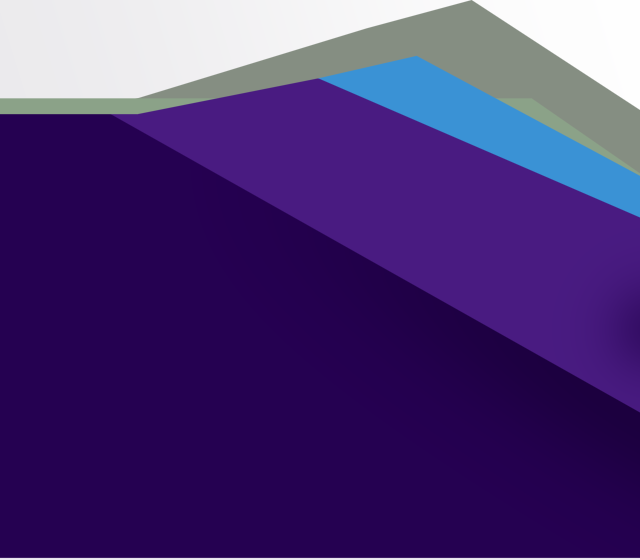
A WebGL 2 fragment shader for this background:

```glsl
#version 300 es
precision highp float;
// Layered angular panels: a pale backdrop, grey-green peaks, a blue facet
// and a violet slope over a deep indigo ground. Each panel is an overlap of
// half planes, painted back to front with soft shadows along the slope.

uniform vec2 u_resolution;
out vec4 fragColor;

// Signed distance to the line a-b, positive below it (y points down)
float below(vec2 p, vec2 a, vec2 b) {
    vec2 along = normalize(b - a);
    return dot(p - a, vec2(-along.y, along.x));
}

// Antialiased coverage of a half plane or a combination of them
float cover(float dist) {
    float softness = 5.0 / u_resolution.y;
    return smoothstep(-softness, softness, dist);
}

void main() {
    // Canvas space: 7.68 wide, 6.72 high, measured from the top left
    vec2 uv = gl_FragCoord.xy / u_resolution;
    vec2 p = vec2(uv.x, 1.0 - uv.y) * vec2(7.68, 6.72);

    // Pale backdrop, brightening to the right
    float light = smoothstep(-0.1, 1.0, uv.x - 0.04 * p.y);
    vec3 color = mix(vec3(0.922, 0.918, 0.928), vec3(0.995), light);

    // Grey peak with a slight bend in its left flank
    float leftFlank = max(0.0, 0.0);
    leftFlank = min(below(p, vec2(1.65, 1.18), vec2(4.40, 0.34)),
                    below(p, vec2(4.40, 0.34), vec2(5.66, 0.0)));
    float peak = min(leftFlank, below(p, vec2(5.66, 0.0), vec2(7.68, 1.32)));
    color = mix(color, vec3(0.522, 0.557, 0.510), cover(peak));

    // Green band, cut off by a slope at the right
    float band = min(p.y - 1.18, below(p, vec2(6.38, 1.18), vec2(7.68, 2.08)));
    color = mix(color, vec3(0.545, 0.635, 0.533), cover(band));

    // Front body: flat shelf joined to a ridge, falling away at the right
    float ridge = max(below(p, vec2(1.65, 1.37), vec2(3.82, 0.94)),
                      below(p, vec2(3.82, 0.94), vec2(5.0, 0.67)));
    float body = min(max(p.y - 1.37, ridge),
                     below(p, vec2(5.0, 0.67), vec2(7.68, 2.11)));

    // Violet slope with a faint shadow at the right edge
    float spot = exp(-3.2 * dot(p - vec2(7.85, 3.95), p - vec2(7.85, 3.95)));
    vec3 violet = mix(vec3(0.285, 0.106, 0.506), vec3(0.20, 0.05, 0.39), spot);

    // Indigo ground, darkest under the lower right of the slope
    float depth = below(p, vec2(1.40, 1.41), vec2(7.68, 4.95));
    float shadow = exp(-pow(max(depth, 0.0) / 0.9, 2.0)) * smoothstep(1.8, 7.6, p.x);
    vec3 indigo = mix(vec3(0.145, 0.002, 0.318), vec3(0.108, 0.0, 0.245), shadow);

    // Blue facet above the violet, indigo below it
    float facet = below(p, vec2(3.82, 0.94), vec2(7.68, 2.61));
    vec3 front = mix(vec3(0.227, 0.573, 0.835), violet, cover(facet));
    front = mix(front, indigo, cover(depth));
    color = mix(color, front, cover(body));

    // Thin pale line along the bottom
    color = mix(color, vec3(0.93, 0.92, 0.95), cover(p.y - 6.695));

    fragColor = vec4(color, 1.0);
}
```
